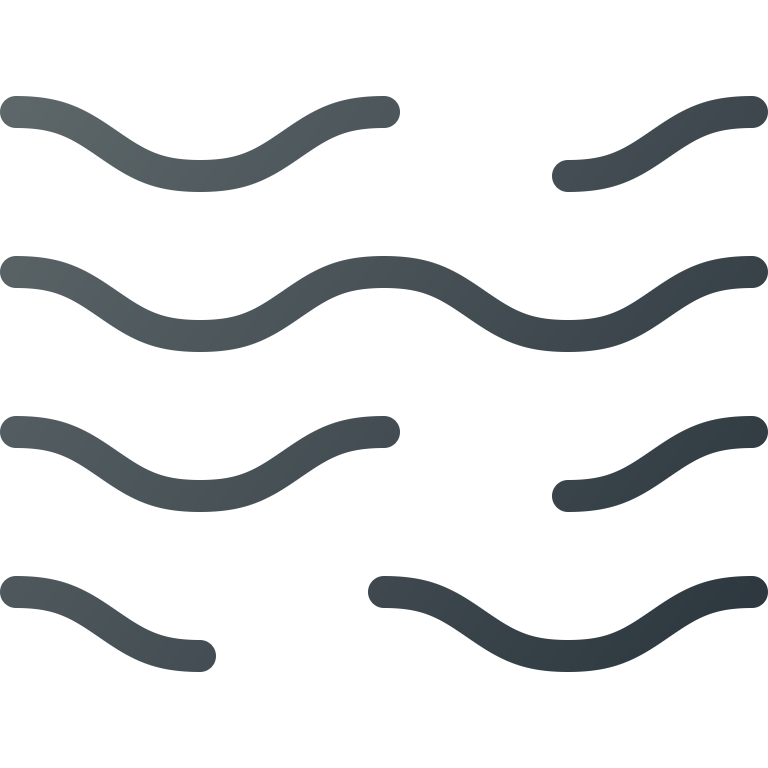
Write a WebGL 1 fragment shader that draws this pattern.

```glsl
precision highp float;
// Four rows of broken, round-capped wavy strokes in a slate diagonal gradient on white.

uniform vec2 u_resolution;

// Wave height (y down) and its slope; crests at x = 1, 24, 47.
vec2 waveAndSlope(float x) {
  float k = 3.14159 / 11.5;
  float a = k * (x - 1.0);
  return vec2(-2.128 * cos(a) + 0.128 * cos(3.0 * a),
              k * (2.128 * sin(a) - 0.384 * sin(3.0 * a)));
}

// Distance to the wave between two x limits, by iterated projection.
float waveDistance(vec2 p, float left, float right) {
  float x = clamp(p.x, left, right);
  for (int i = 0; i < 5; i++) {
    vec2 w = waveAndSlope(x);
    float fromFoot = x - p.x + (w.x - p.y) * w.y;
    x = clamp(x - fromFoot / (1.0 + w.y * w.y), left, right);
  }
  return length(p - vec2(x, waveAndSlope(x).x));
}

// Index of the half wave left out of a row; -1 keeps the row whole.
float gapIndex(float row) {
  if (row == 1.0) return -1.0;
  return row == 3.0 ? 1.0 : 2.0;
}

void main() {
  vec2 uv = gl_FragCoord.xy / u_resolution;
  uv.y = 1.0 - uv.y;

  // The canvas is 48 units wide; rows are 10 units high.
  vec2 p = uv * 48.0;
  float row = floor((p.y - 4.0) / 10.0);
  vec2 local = vec2(p.x, mod(p.y - 4.0, 10.0) - 5.0);

  // Join the half waves that are present.
  float d = 100.0;
  if (row >= 0.0 && row <= 3.0) {
    for (int i = 0; i < 4; i++) {
      float left = 1.0 + 11.5 * float(i);
      if (float(i) != gapIndex(row)) {
        d = min(d, waveDistance(local, left, left + 11.5));
      }
    }
  }

  // Diagonal gradient, light at upper left.
  float shade = clamp(0.68 * uv.x + 0.5 * uv.y - 0.05, 0.0, 1.0);
  vec3 ink = mix(vec3(0.37, 0.41, 0.42), vec3(0.18, 0.22, 0.25), shade);

  float pixel = 48.0 / min(u_resolution.x, u_resolution.y);
  float coverage = clamp(0.5 + (1.0 - d) / pixel, 0.0, 1.0);
  gl_FragColor = vec4(mix(vec3(1.0), ink, coverage), 1.0);
}
```
